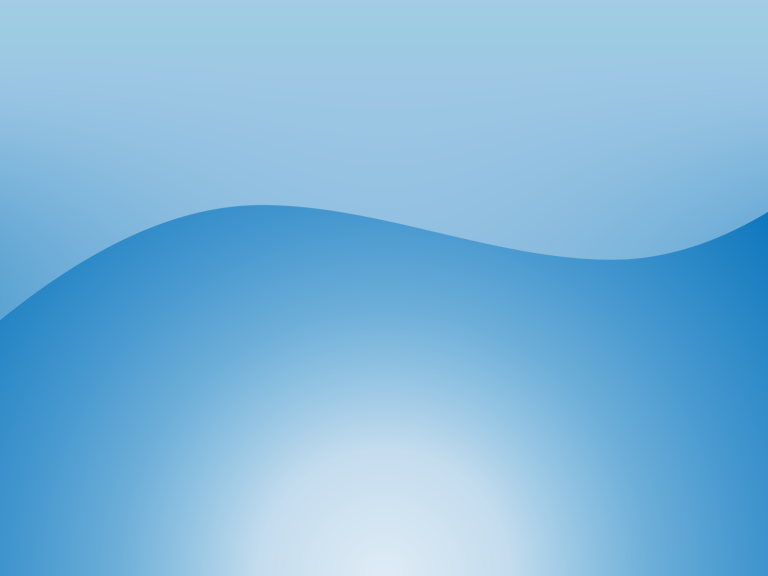
Write a Shadertoy shader that draws this background.

```glsl
// A pale blue sky above a smooth wave, with a white glow rising from below.
// The wave joins three cubic Hermite spans; the glow is a radial ramp of
// colours, and the sky is a vertical gradient that deepens at its sides.

#define CREST vec2(0.341, 0.644)
#define TROUGH vec2(0.797, 0.549)
#define LEFT_HEIGHT 0.444
#define RIGHT_HEIGHT 0.632
#define LEFT_SLOPE 1.08
#define RIGHT_SLOPE 0.80
#define GLOW_CENTER vec2(0.5, 0.0)
#define SKY_SIDE_POWER 1.9

// Cubic from point a to point b with the given end slopes.
float hermite(vec2 a, vec2 b, float slopeA, float slopeB, float x) {
    float width = b.x - a.x;
    float t = (x - a.x) / width;
    float blend = t * t * (3.0 - 2.0 * t);
    float tangents = slopeA * t * (1.0 - t) * (1.0 - t) + slopeB * t * t * (t - 1.0);
    return mix(a.y, b.y, blend) + width * tangents;
}

float waveHeight(float x) {
    if (x < CREST.x) return hermite(vec2(0.0, LEFT_HEIGHT), CREST, LEFT_SLOPE, 0.0, x);
    if (x < TROUGH.x) return hermite(CREST, TROUGH, 0.0, 0.0, x);
    return hermite(TROUGH, vec2(1.0, RIGHT_HEIGHT), 0.0, RIGHT_SLOPE, x);
}

float ramp(float a, float b, float x) {
    return clamp((x - a) / (b - a), 0.0, 1.0);
}

// Radial ramp from the white core to deep blue.
vec3 glowColor(float radius) {
    vec3 color = vec3(0.875, 0.925, 0.960);
    color = mix(color, vec3(0.765, 0.863, 0.933), ramp(0.00, 0.22, radius));
    color = mix(color, vec3(0.588, 0.773, 0.890), ramp(0.22, 0.34, radius));
    color = mix(color, vec3(0.431, 0.686, 0.851), ramp(0.34, 0.46, radius));
    color = mix(color, vec3(0.282, 0.600, 0.814), ramp(0.46, 0.62, radius));
    color = mix(color, vec3(0.141, 0.518, 0.769), ramp(0.62, 0.80, radius));
    return mix(color, vec3(0.055, 0.463, 0.741), ramp(0.80, 0.92, radius));
}

vec3 skyColor(vec2 uv) {
    float depth = 1.0 - uv.y;
    vec3 color = mix(vec3(0.640, 0.796, 0.900), vec3(0.573, 0.753, 0.882), ramp(0.0, 0.42, depth));

    // Faint teal band near the top
    float band = exp(-pow((depth - 0.055) / 0.045, 2.0));
    color += band * vec3(-0.015, 0.008, -0.010);

    // Deeper blue toward the lower sides
    float side = pow(abs(2.0 * uv.x - 1.0), SKY_SIDE_POWER);
    return mix(color, vec3(0.361, 0.643, 0.827), side * smoothstep(0.08, 0.55, depth));
}

void mainImage(out vec4 fragColor, in vec2 fragCoord) {
    vec2 uv = fragCoord / iResolution.xy;
    vec2 aspect = vec2(iResolution.x / iResolution.y, 1.0);
    float radius = length((uv - GLOW_CENTER) * aspect);

    // Antialiased boundary between the sky and the wave
    float edge = uv.y - waveHeight(uv.x);
    float softness = 0.8 / iResolution.y;
    float sky = smoothstep(-softness, softness, edge);

    fragColor = vec4(mix(glowColor(radius), skyColor(uv), sky), 1.0);
}
```
